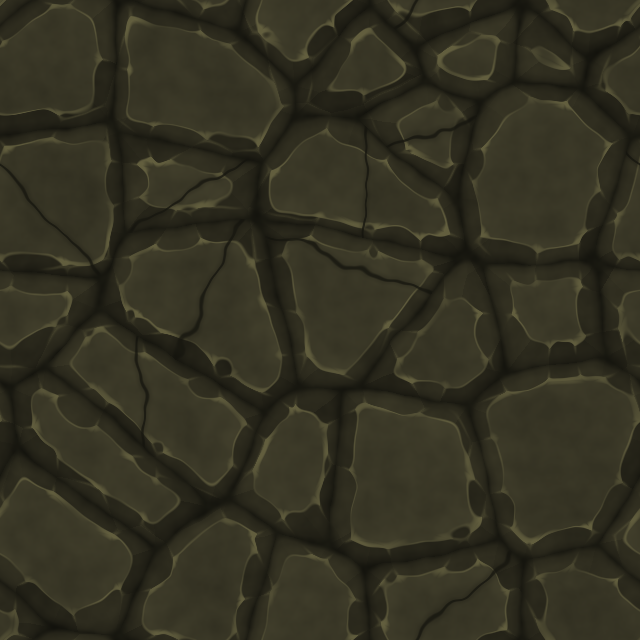
A WebGL 1 fragment shader for this texture:

```glsl
precision highp float;
// Tiling wall of dark olive stones with chipped, light-rimmed bevels.
// A wrapped power diagram lays out the stones, a finer one cuts their
// bevels into facets; wrapped gradient noise adds wobble, cracks and paint.

uniform vec2 u_resolution;

const float STONE_GRID = 5.0;     // stones per side
const float FACET_GRID = 12.0;    // bevel facets per side
const float SIZE_SPREAD = 0.42;   // difference between large and small stones
const float WARP = 0.010;         // wobble of the outlines
const float GAP_WIDTH = 0.0065;
const float BEVEL_WIDTH = 0.019;
const float CHIP_DEPTH = 0.018;   // how far facets bite into the top
const float CRACK_CHANCE = 0.45;

const vec3 GAP_COLOR = vec3(0.090, 0.088, 0.060);
const vec3 BEVEL_COLOR = vec3(0.180, 0.172, 0.119);
const vec3 TOP_COLOR = vec3(0.219, 0.210, 0.146);
const vec3 RIM_COLOR = vec3(0.385, 0.370, 0.245);

vec2 hash2(vec2 c) {
  vec3 q = fract(c.xyx * vec3(0.1031, 0.1030, 0.0973));
  q += dot(q, q.yzx + 33.33);
  return fract((q.xx + q.yz) * q.zy);
}

// Gradient noise that wraps after n lattice cells, about -0.7 to 0.7
float corner(vec2 i, vec2 f, vec2 o, float n) {
  float a = 6.2832 * hash2(mod(i + o, n) + n * 1.7).x;
  return dot(vec2(cos(a), sin(a)), f - o);
}

float noise(vec2 uv, float n) {
  vec2 i = floor(uv * n), f = fract(uv * n);
  vec2 s = f * f * f * (f * (f * 6.0 - 15.0) + 10.0);
  float low = mix(corner(i, f, vec2(0, 0), n), corner(i, f, vec2(1, 0), n), s.x);
  float high = mix(corner(i, f, vec2(0, 1), n), corner(i, f, vec2(1, 1), n), s.x);
  return mix(low, high, s.y);
}

float fbm(vec2 uv, float n) {
  return noise(uv, n) + 0.5 * noise(uv, n * 2.0) + 0.25 * noise(uv, n * 4.0);
}

// Site of a cell: position in xy, weight in z (mostly large, a few small)
vec3 site(vec2 cell, float grid, float spread) {
  vec2 id = mod(cell, grid) + grid * 3.0;
  float smallness = hash2(id + 51.0).x;
  return vec3(cell + 0.04 + 0.92 * hash2(id), spread * (1.0 - smallness * smallness));
}

// Rounded distance to the cell border, in canvas units
float cells(vec2 uv, float grid, float spread, float sharpness,
            out vec2 id, out vec2 fromCentre, out vec2 outward) {
  vec2 p = uv * grid, base = floor(p);
  vec3 own = vec3(0.0);
  float best = 1e5;
  for (int y = -2; y <= 2; y++)
    for (int x = -2; x <= 2; x++) {
      vec2 cell = base + vec2(x, y);
      vec3 s = site(cell, grid, spread);
      float power = dot(p - s.xy, p - s.xy) - s.z;
      if (power < best) { best = power; own = s; id = cell; }
    }
  float sum = 0.0, nearest = 1e5;
  for (int y = -2; y <= 2; y++)
    for (int x = -2; x <= 2; x++) {
      vec3 s = site(base + vec2(x, y), grid, spread);
      vec2 between = s.xy - own.xy;
      float span = length(between);
      if (span > 0.001) {
        float d = (dot(p - s.xy, p - s.xy) - s.z - best) / (2.0 * span);
        sum += exp(-sharpness * d);
        if (d < nearest) { nearest = d; outward = between / span; }
      }
    }
  id = mod(id, grid);
  fromCentre = (p - own.xy) / grid;
  return -log(max(sum, 1e-30)) / (sharpness * grid);
}

void main() {
  vec2 uv = gl_FragCoord.xy / u_resolution;
  vec2 wobble = vec2(noise(uv, 9.0), noise(uv, 11.0));
  wobble += 0.3 * vec2(noise(uv, 27.0), noise(uv, 31.0));
  vec2 p = uv + WARP * wobble;

  vec2 stone, facet, fromCentre, outward, unusedA, unusedB;
  float edge = cells(p, STONE_GRID, SIZE_SPREAD, 26.0, stone, fromCentre, outward);
  float ridge = max(cells(p, FACET_GRID, 0.1, 40.0, facet, unusedA, unusedB), 0.0);
  vec2 stoneRandom = hash2(stone + 17.0);
  vec2 facetRandom = hash2(facet + 7.0 * stone + 90.0);
  float mottle = fbm(uv, 8.0);
  float grain = fbm(uv, 32.0);
  edge += 0.004 * noise(uv, 22.0);

  // Scalloped border between bevel and flat top
  float bulge = CHIP_DEPTH * mix(0.1, 1.2, facetRandom.x) * (1.0 - exp(-ridge / 0.012));
  float inside = edge - BEVEL_WIDTH * mix(0.7, 1.3, stoneRandom.x) - bulge;
  float top = smoothstep(-0.0015, 0.0015, inside);

  // Flat tops and faceted bevels
  vec3 topColor = TOP_COLOR * (0.94 + 0.10 * stoneRandom.y + 0.11 * mottle + 0.07 * grain);
  topColor *= 1.0 + 0.07 * (1.0 - smoothstep(0.0, 0.035, inside));
  float facetShade = 0.84 + 0.25 * facetRandom.y + 0.09 * outward.y - 0.04 * outward.x;
  vec3 bevelColor = BEVEL_COLOR * (facetShade + 0.10 * mottle + 0.09 * grain);
  vec3 color = mix(bevelColor, topColor, top);

  // Worn light rim, widest in the notches between facets
  float rimWidth = mix(0.013, 0.0035, smoothstep(0.0, 0.012, ridge));
  float rim = top * (1.0 - smoothstep(0.3 * rimWidth, rimWidth, inside));
  rim *= clamp(0.50 + 1.0 * noise(uv, 15.0), 0.1, 1.0) + 0.3 * (1.0 - smoothstep(0.0, 0.010, ridge));
  float seam = (1.0 - smoothstep(0.0, 0.004, ridge)) * smoothstep(-0.014, 0.0, inside) * (1.0 - top);
  color = mix(color, RIM_COLOR, clamp(max(rim, 0.4 * seam), 0.0, 1.0));

  // Cracks across some stones
  float angle = 6.2832 * hash2(stone + 140.0).x;
  float crack = dot(fromCentre, vec2(cos(angle), sin(angle)));
  crack = abs(crack + 0.022 * noise(uv, 12.0) + 0.006 * noise(uv, 40.0));
  float crackWidth = 0.0038 + 0.0025 * noise(uv, 18.0);
  float cracked = step(hash2(stone + 230.0).y, CRACK_CHANCE);
  color *= 1.0 - 0.14 * cracked * (1.0 - smoothstep(0.0, 0.012, crack));
  color = mix(color, GAP_COLOR, 0.8 * cracked * (1.0 - smoothstep(0.0008, crackWidth, crack)));

  // Shadowed gaps
  color *= mix(0.80, 1.0, smoothstep(0.0, 0.018, edge));
  color = mix(GAP_COLOR * (1.0 + 0.3 * grain), color, smoothstep(-0.004, GAP_WIDTH, edge));
  gl_FragColor = vec4(color, 1.0);
}
```
